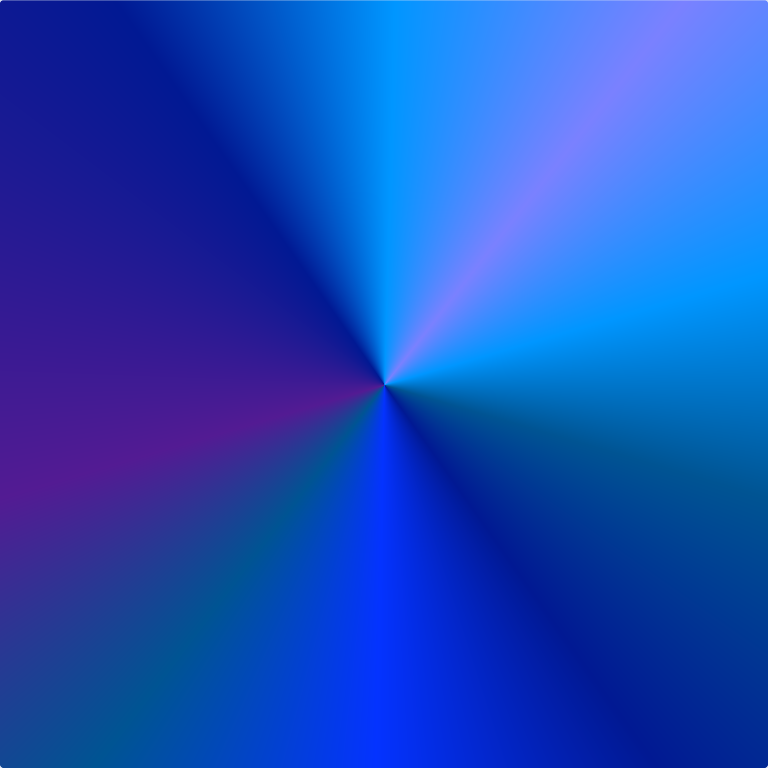
A Shadertoy shader for this background:

```glsl
const vec2 CENTER = vec2(0.5007, 0.4987);
const float CORNER_RADIUS = 0.005;
const float RIM_WIDTH = 0.002;
const float RIM_STRENGTH = 0.4;
const vec3 PALE = vec3(0.86, 0.89, 0.96);

const vec3 SKY = vec3(0.0, 0.588, 1.0);
const vec3 LILAC = vec3(0.478, 0.506, 1.0);
const vec3 TEAL = vec3(0.0, 0.329, 0.576);
const vec3 NAVY = vec3(0.004, 0.098, 0.576);
const vec3 COBALT = vec3(0.016, 0.2, 1.0);
const vec3 PLUM = vec3(0.325, 0.106, 0.576);

// Stops run clockwise from the top, in degrees; the last closes the circle.
const int STOPS = 10;
const float ANGLES[STOPS] = float[](
    1.5, 38.0, 74.0, 106.5, 144.5, 181.3, 217.3, 253.5, 325.0, 361.5);
const vec3 COLORS[STOPS] = vec3[](
    SKY, LILAC, SKY, TEAL, NAVY, COBALT, TEAL, PLUM, NAVY, SKY);

vec3 conicGradient(vec2 p) {
    float angle = dot(p, p) > 0.0 ? degrees(atan(p.x, p.y)) : 0.0;
    float sweep = ANGLES[0] + mod(angle - ANGLES[0], 360.0);
    vec3 color = COLORS[0];
    for (int i = 1; i < STOPS; i++) {
        float blend = (sweep - ANGLES[i - 1]) / (ANGLES[i] - ANGLES[i - 1]);
        color = mix(color, COLORS[i], clamp(blend, 0.0, 1.0));
    }
    return color;
}

float roundedBox(vec2 p, vec2 halfSize, float radius) {
    vec2 q = abs(p) - halfSize + radius;
    return length(max(q, 0.0)) + min(max(q.x, q.y), 0.0) - radius;
}

void mainImage(out vec4 fragColor, in vec2 fragCoord) {
    vec2 uv = fragCoord / iResolution.xy;
    float aspect = iResolution.x / iResolution.y;
    float halfPixel = 0.5 / iResolution.y;

    // Colour fan
    vec3 color = conicGradient((uv - CENTER) * vec2(aspect, 1.0));

    // Faint light along the top edge
    float rim = smoothstep(1.0 - RIM_WIDTH, 1.0, uv.y);
    color = mix(color, PALE, rim * RIM_STRENGTH);

    // Softly rounded corners
    vec2 boxPoint = (uv - 0.5) * vec2(aspect, 1.0);
    float edge = roundedBox(boxPoint, 0.5 * vec2(aspect, 1.0), CORNER_RADIUS);
    color = mix(color, PALE, smoothstep(-halfPixel, halfPixel, edge));

    fragColor = vec4(color, 1.0);
}
```
